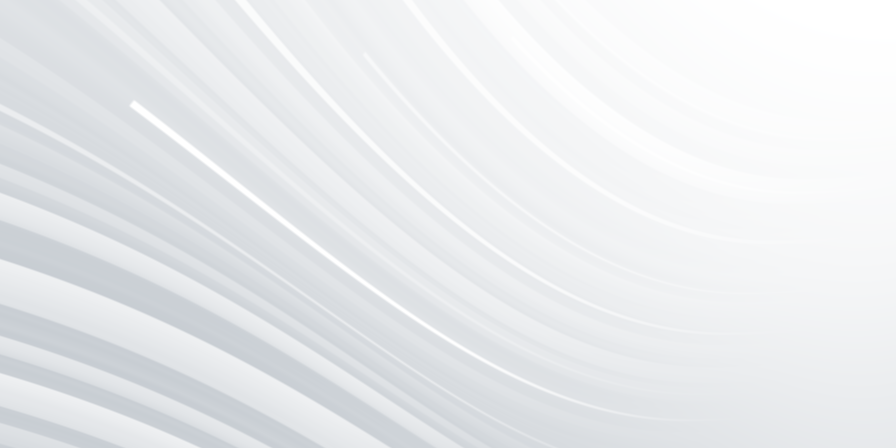
Write a WebGL 2 fragment shader that draws this background.

```glsl
#version 300 es
precision highp float;
// Pale silver ribbons sweeping down from the upper left into a soft white glow.

uniform vec2 u_resolution;
out vec4 fragColor;

// Depth below the top edge of the sweep whose lowest point lies at depth level.
float sweepDepth(float x, float level) {
    float q = min(level, 1.0);
    float d = 2.03 - 0.65 * q + 0.13 * q * q + 0.25 * (level - q) - x;
    d *= d < 0.0 ? 0.65 : 1.0;
    float spread = 1.15 + 0.3 * smoothstep(0.4, 0.95, level)
                 - 0.25 * smoothstep(0.95, 1.15, level);
    float bend = 0.9 * smoothstep(0.5, 1.35, level);
    return level - d * d / (spread + bend * d * d);
}

// Finds the sweep passing through a point by bisection.
float sweepLevel(vec2 p) {
    float low = -0.4, high = 2.2;
    for (int i = 0; i < 20; i++) {
        float middle = 0.5 * (low + high);
        if (sweepDepth(p.x, middle) < p.y) low = middle;
        else high = middle;
    }
    return 0.5 * (low + high);
}

float slope(float cell) {
    return 2.0 * fract(sin(cell * 127.1) * 437.58) - 1.0;
}

// One-dimensional gradient noise.
float gradientNoise(float t) {
    float cell = floor(t), f = t - cell;
    float blend = f * f * f * (f * (f * 6.0 - 15.0) + 10.0);
    return mix(slope(cell) * f, slope(cell + 1.0) * (f - 1.0), blend);
}

// Broad ribbons: upper level, lower level, strength.
const vec3 RIBBONS[15] = vec3[15](
    vec3(0.27, 0.315, 0.5), vec3(0.335, 0.37, 0.4), vec3(0.40, 0.455, 0.85),
    vec3(0.675, 0.71, 0.3), vec3(0.77, 0.80, 0.3), vec3(0.82, 0.855, 0.45),
    vec3(0.865, 0.895, 0.25), vec3(0.965, 0.985, 0.2), vec3(1.09, 1.12, 0.2),
    vec3(1.15, 1.17, 0.35), vec3(1.192, 1.236, 0.65), vec3(1.308, 1.413, 0.7),
    vec3(1.49, 1.535, 0.55), vec3(1.58, 1.66, 0.7), vec3(1.70, 1.75, 0.4));

// Bright filaments: level, half width, slanted start, strength.
const vec4 FILAMENTS[8] = vec4[8](
    vec4(0.31, 0.004, -0.1, 0.5), vec4(0.43, 0.006, 1.21, 0.8),
    vec4(0.541, 0.009, -0.1, 0.75), vec4(0.655, 0.004, 0.908, 0.55),
    vec4(0.745, 0.006, -0.1, 0.8), vec4(0.88, 0.004, -0.1, 0.3),
    vec4(0.938, 0.005, 0.478, 1.0), vec4(1.06, 0.006, -0.1, 0.5));

// Strokes dissolve to the right, the deeper ones sooner.
float tailFade(float x, float level) {
    float end = 2.4 - 0.75 * level;
    return 1.0 - smoothstep(end - 0.75, end, x);
}

void main() {
    vec2 p = gl_FragCoord.xy / u_resolution.y;
    p.x *= 2.0 * u_resolution.y / u_resolution.x;
    p.y = 1.0 - p.y;
    float level = sweepLevel(p);
    float aa = fwidth(level) + 0.0001;

    // Base shade, darkest at the lower left and lighter towards the right.
    float shade = 0.04 * smoothstep(0.0, 0.5, level) + 0.145 * smoothstep(0.4, 1.3, level);
    shade *= 1.0 - 0.4 * smoothstep(1.2, 2.0, p.x);
    shade += 0.025 * smoothstep(1.15, 1.3, level) * (1.0 - smoothstep(0.3, 1.3, p.x));

    // Fine streaks along the sweep.
    float streaks = gradientNoise(level * 38.0) + 0.5 * gradientNoise(level * 85.0);
    shade += 0.025 * streaks * smoothstep(0.2, 0.9, level) * tailFade(p.x, level);

    // Ribbons are brightest at their upper edge.
    for (int i = 0; i < 15; i++) {
        vec3 r = RIBBONS[i];
        float cover = smoothstep(-aa, aa, level - r.x) * smoothstep(-aa, aa, r.y - level);
        float across = clamp((level - r.x) / (r.y - r.x), 0.0, 1.0);
        shade *= 1.0 - cover * r.z * mix(1.0, 0.55, across) * tailFade(p.x, r.x);
    }

    // Filaments taper towards their tails.
    float along = p.x + 0.8 * p.y;
    for (int i = 0; i < 8; i++) {
        vec4 f = FILAMENTS[i];
        float halfWidth = f.y * mix(1.0, 0.45, smoothstep(0.3, 1.6, p.x));
        float cover = 1.0 - smoothstep(-aa, aa, abs(level - f.x) - halfWidth);
        cover *= smoothstep(f.z - 0.005, f.z + 0.005, along);
        shade *= 1.0 - cover * f.w * tailFade(p.x, f.x);
    }

    vec3 coolTint = vec3(1.0, 0.9, 0.8);
    fragColor = vec4(1.0 - max(shade, 0.0) * coolTint, 1.0);
}
```
